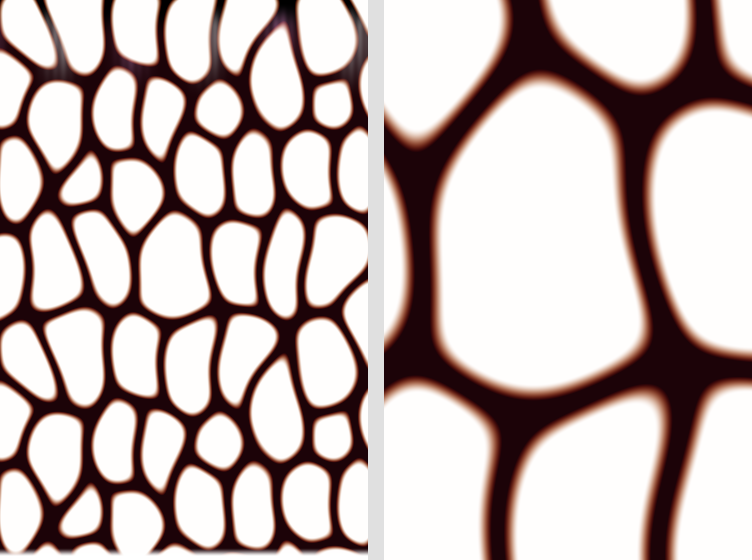
Left: the whole. Right: its middle third, enlarged.
A Shadertoy shader for this pattern:

```glsl
const vec2 GRID = vec2(10.0, 6.74);   // cells per canvas height
const float ROWS = 4.0;               // rows before the tissue repeats

vec3 hash3(vec2 cell) {
    vec3 q = vec3(dot(cell, vec2(127.1, 311.7)),
                  dot(cell, vec2(269.5, 183.3)),
                  dot(cell, vec2(419.2, 371.9)));
    return fract(sin(q) * 43758.5);
}

// Seed position in xy, size weight in z; odd rows are staggered
vec3 seed(vec2 cell) {
    float row = mod(cell.y, ROWS);
    vec3 h = hash3(vec2(cell.x, row) + 3.0);
    vec2 jitter = 0.5 + 0.68 * (h.xy - 0.5);
    return vec3(cell + jitter + vec2(0.5 * mod(row, 2.0), 0.0), 0.22 * h.z);
}

// Rounded distance from p to the walls of its weighted Voronoi cell
float wallDistance(vec2 p) {
    vec2 g = p * GRID;
    vec2 base = floor(g), home = base;
    vec3 own = vec3(0.0);
    float nearest = 1e3;
    for (int j = -2; j <= 2; j++)
    for (int i = -2; i <= 2; i++) {
        vec2 cell = base + vec2(i, j);
        vec3 s = seed(cell);
        vec2 r = s.xy - g;
        float power = dot(r, r) - s.z;
        if (power < nearest) { nearest = power; home = cell; own = s; }
    }

    // Soft minimum over all walls rounds the corners
    float rounding = 0.0095, sum = 0.0;
    for (int j = -2; j <= 2; j++)
    for (int i = -2; i <= 2; i++) {
        if (i == 0 && j == 0) continue;
        vec3 s = seed(home + vec2(i, j));
        vec2 r = s.xy - g;
        float gap = 0.5 * (dot(r, r) - s.z - nearest);
        float wall = gap / length((s.xy - own.xy) * GRID);
        sum += exp(-wall / rounding);
    }
    return -rounding * log(sum);
}

void mainImage(out vec4 fragColor, in vec2 fragCoord) {
    vec2 p = fragCoord / iResolution.y;
    vec2 uv = fragCoord / iResolution.xy;

    // Gentle bending makes some cells bean-shaped
    vec2 bent = p + 0.007 * vec2(sin(31.73 * p.y + 9.0 * p.x),
                                 sin(29.0 * p.x + 10.577 * p.y + 1.0));
    float d = wallDistance(bent);

    // Wall colour, blackening and smoky streaks near the top
    vec3 wallColor = vec3(0.11, 0.01, 0.03) * (1.0 - smoothstep(0.93, 0.98, uv.y));
    float plume = pow(0.5 + 0.5 * cos(31.4 * uv.x - 5.0), 2.0);
    float streaks = 0.75 + 0.25 * sin(190.0 * uv.x) * sin(83.0 * uv.x);
    float band = smoothstep(0.82, 0.94, uv.y) * (1.0 - smoothstep(0.95, 0.995, uv.y));
    float haze = plume * streaks * band;
    vec3 smoke = mix(vec3(0.55, 0.53, 0.54), vec3(0.46, 0.29, 0.42),
                     smoothstep(-0.3, 0.3, sin(15.7 * uv.x - 4.0)));
    wallColor = mix(wallColor, smoke, haze);

    // Warm brown rim: red rises first, blue last
    float fill = smoothstep(0.0035, 0.0125, d);
    vec3 color = mix(wallColor, vec3(1.0, 0.995, 0.993),
                     pow(vec3(fill), vec3(0.55, 1.0, 1.35)));

    // White fade along the bottom
    color = mix(vec3(1.0), color, smoothstep(0.006, 0.022, uv.y));
    fragColor = vec4(color, 1.0);
}
```
